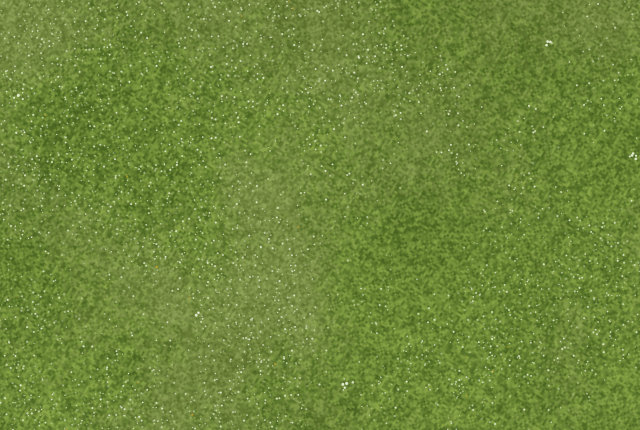
Give the GLSL for this texture, as a Shadertoy shader.

```glsl
#define BLADE_FREQ 200.0
#define TUFT_FREQ 75.0
#define PATCH_FREQ 3.0
#define BLADE_CONTRAST 2.0
#define TUFT_CONTRAST 0.9
#define PATCH_CONTRAST 0.9
#define DAISY_CELL 0.0085
#define DAISY_RADIUS 0.0021
#define DAISY_AMOUNT 0.24
#define CLUMP_CELL 0.17
#define CLUMP_CHANCE 0.16

const vec3 SHADED_GRASS = vec3(0.35, 0.46, 0.165);
const vec3 LIT_GRASS = vec3(0.46, 0.57, 0.23);
const vec3 DRY_GRASS = vec3(0.47, 0.54, 0.27);
const vec3 PETAL = vec3(0.88, 0.91, 0.81);
const vec3 YELLOW_BLOOM = vec3(0.86, 0.66, 0.14);

// Integer hash: two random values in 0..1 per cell
vec2 hash2(vec2 cell, int seed) {
    uvec2 v = uvec2(ivec2(cell) + ivec2(seed * 719, seed * 337));
    v = v * 1664525u + 1013904223u;
    v.x += v.y * 1664525u;
    v.y += v.x * 1664525u;
    v ^= v >> 16u;
    v.x += v.y * 1664525u;
    v.y += v.x * 1664525u;
    v ^= v >> 16u;
    return vec2(v >> 8u) / 16777216.0;
}

float valueNoise(vec2 p, int seed) {
    vec2 cell = floor(p), f = fract(p);
    f = f * f * (3.0 - 2.0 * f);
    float low = mix(hash2(cell, seed).x, hash2(cell + vec2(1, 0), seed).x, f.x);
    float high = mix(hash2(cell + vec2(0, 1), seed).x, hash2(cell + 1.0, seed).x, f.x);
    return mix(low, high, f.y);
}

// Each octave is turned to hide the lattice
float fbm(vec2 p, int seed) {
    const mat2 turn = mat2(0.8, 0.6, -0.6, 0.8);
    float sum = 0.0, weight = 0.5;
    for (int i = 0; i < 4; i++) {
        sum += weight * valueNoise(p, seed + i);
        p = turn * p * 2.1;
        weight *= 0.5;
    }
    return sum / 0.9375;
}

// Rare tight groups of larger daisies
float clumpMask(vec2 p) {
    vec2 cell = floor(p / CLUMP_CELL);
    vec2 centre = (cell + 0.2 + 0.6 * hash2(cell, 31)) * CLUMP_CELL;
    vec2 dice = hash2(cell, 32);
    float radius = 0.008 + 0.01 * dice.y;
    float inside = 1.0 - smoothstep(0.6 * radius, radius, length(p - centre));
    return inside * step(dice.x, CLUMP_CHANCE);
}

// Daisies thin out towards the upper right
float daisyDensity(vec2 p) {
    float drift = 0.72 - 0.32 * p.x - 0.14 * p.y;
    float patches = fbm(p * 5.0, 41);
    return DAISY_AMOUNT * smoothstep(0.0, 0.55, drift + 1.6 * (patches - 0.55));
}

vec3 grassColour(vec2 p) {
    const mat2 turn = mat2(0.86, 0.51, -0.51, 0.86);
    float blades = valueNoise(turn * p * BLADE_FREQ, 1) - 0.5;
    float tufts = valueNoise(p * TUFT_FREQ, 2) - 0.5;
    float patches = fbm(p * PATCH_FREQ, 3) - 0.5;
    float light = 0.5 + BLADE_CONTRAST * blades + TUFT_CONTRAST * tufts
                + PATCH_CONTRAST * patches;
    vec3 colour = mix(SHADED_GRASS, LIT_GRASS, clamp(light, -0.6, 1.7));
    float worn = fbm(p * PATCH_FREQ + 17.0, 9);
    float straw = valueNoise(p * BLADE_FREQ * 0.6, 14);
    float dryness = smoothstep(0.42, 0.8, worn + 0.25 * (straw - 0.5));
    return mix(colour, DRY_GRASS + 0.07 * (light - 0.5), 0.75 * dryness);
}

void mainImage(out vec4 fragColor, in vec2 fragCoord) {
    vec2 p = fragCoord / iResolution.y;
    float pixel = 1.0 / iResolution.y;
    vec3 colour = grassColour(p);

    // Scattered daisies, with a few yellow blooms
    float density = daisyDensity(p);
    vec2 home = floor(p / DAISY_CELL);
    for (int y = -1; y <= 1; y++) {
        for (int x = -1; x <= 1; x++) {
            vec2 cell = home + vec2(x, y);
            vec2 centre = (cell + hash2(cell, 21)) * DAISY_CELL;
            vec2 dice = hash2(cell, 22);
            vec2 look = hash2(cell, 23);
            float clump = clumpMask(centre);
            float present = step(dice.x, max(density, 0.75 * clump));
            float radius = DAISY_RADIUS * (0.55 + 0.6 * dice.y + 0.6 * clump);
            float disc = 1.0 - smoothstep(radius - 0.7 * pixel, radius + 0.7 * pixel,
                                          length(p - centre));
            vec3 bloom = mix(PETAL, YELLOW_BLOOM, step(look.y, 0.006));
            float strength = mix(0.35 + 0.65 * look.x, 1.0, clump);
            colour = mix(colour, bloom, disc * present * strength);
        }
    }
    fragColor = vec4(colour, 1.0);
}
```
